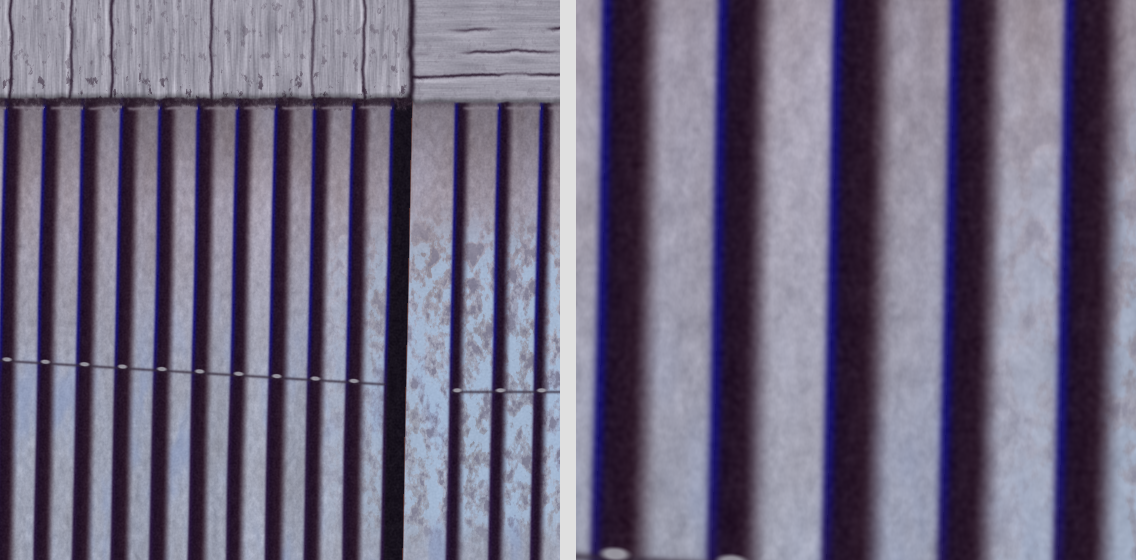
Left: the whole. Right: its middle third, enlarged.
Give the GLSL for this texture, as a Shadertoy shader.

```glsl
// Weathered wooden beam above a leaning row of worn metal slats with a thin cross rod.

vec2 hash2(vec2 p) {
    vec3 q = fract(p.xyx * vec3(0.1031, 0.103, 0.0973));
    q += dot(q, q.yzx + 33.33);
    return fract((q.xx + q.yz) * q.zy);
}

float gradientNoise(vec2 p) {
    vec2 i = floor(p), f = p - i, u = f * f * (3.0 - 2.0 * f), o = vec2(0, 1);
    float a = dot(hash2(i) * 2.0 - 1.0, f);
    float b = dot(hash2(i + o.yx) * 2.0 - 1.0, f - o.yx);
    float c = dot(hash2(i + o) * 2.0 - 1.0, f - o);
    float d = dot(hash2(i + 1.0) * 2.0 - 1.0, f - 1.0);
    return mix(mix(a, b, u.x), mix(c, d, u.x), u.y);
}

float fbm(vec2 p) {
    float sum = 0.0, amp = 1.0;
    for (int i = 0; i < 4; i++) {
        sum += amp * gradientNoise(p);
        p = p * 2.03 + 17.3;
        amp *= 0.55;
    }
    return sum;
}

// Soft line of half width w at signed distance d
float stroke(float d, float w) {
    return exp(-d * d / (w * w));
}

vec3 slats(vec2 p) {
    // Lean to the left going down, with slightly uneven spacing
    float x = p.x + 0.021 * (0.81 - p.y) + 0.003 * gradientNoise(vec2(p.x * 15.0, p.y * 3.0));
    bool right = x > 0.735;
    bool wide = right && x < 0.816;
    bool gap = !right && x > 0.6994;
    float pitch = right ? 0.0755 : 0.0689;
    float t = (x - (right ? 0.816 : 0.0104)) / pitch;
    float cell = floor(t), f = t - cell;
    float vary = hash2(vec2(cell + 20.0, right ? 7.0 : 3.0)).x;
    float edge = min(f, 1.0 - f) * pitch;
    float lit = smoothstep(right ? 0.13 : 0.25, right ? 0.36 : 0.52, f + 0.06 * (vary - 0.5));
    if (wide) { lit = smoothstep(0.735, 0.738, x); edge = 0.816 - x; }
    if (gap) { lit = 0.0; edge = x - 0.6994; }

    // Metal face: warm at the top, cooler below
    float grain = fbm(p * vec2(95.0, 60.0));
    float cloud = fbm(p * vec2(16.0, 5.0) + cell * 3.1);
    vec3 face = mix(vec3(0.62, 0.64, 0.71), vec3(0.62, 0.58, 0.63), smoothstep(0.2, 0.8, p.y));
    face += 0.08 * grain + vec3(0.06, 0.08, 0.11) * cloud + 0.06 * (vary - 0.4);
    face = mix(face, vec3(0.48, 0.54, 0.69), 0.5 * smoothstep(0.0, 0.5, cloud) * smoothstep(0.5, 0.25, p.y));
    face *= 1.0 - 0.22 * smoothstep(0.62, 0.83, p.y);

    // Flaking pale blue paint, heaviest toward the right
    float zone = smoothstep(0.5, 0.8, p.x) * smoothstep(0.66, 0.5, p.y) * smoothstep(0.0, 0.1, p.y);
    float flake = fbm(p * vec2(42.0, 30.0) + 5.0) + 0.35 * grain;
    face = mix(face, vec3(0.65, 0.74, 0.85), 0.8 * zone * smoothstep(-0.12, 0.16, flake));
    face = mix(face, vec3(0.46, 0.45, 0.54), 0.7 * zone * smoothstep(0.1, 0.4, -flake));

    // Shadowed recess, then the edge line
    vec3 dark = gap ? vec3(0.09, 0.07, 0.11) : mix(vec3(0.11, 0.06, 0.15), vec3(0.19, 0.11, 0.16), f * 2.5);
    vec3 col = mix(dark + 0.03 * grain, face, lit);
    vec3 rim = mix(vec3(0.16, 0.09, 0.23), vec3(0.09, 0.07, 0.42), smoothstep(0.26, 0.42, p.y));
    col = mix(col, rim, 0.95 * stroke(edge, 0.0038));

    // Cross rod: dark trace on the faces, bright bead beside each edge
    float rod = p.y - (right ? 0.3 : 0.356 - 0.062 * p.x);
    float shown = (wide || gap) ? 0.0 : 1.0;
    col = mix(col, vec3(0.2, 0.16, 0.22), 0.65 * shown * stroke(rod, 0.0028));
    vec2 bead = vec2(f * pitch - 0.012, rod - 0.003);
    col = mix(col, vec3(0.66, 0.66, 0.69), 0.85 * shown * smoothstep(1.3, 0.5, length(bead / vec2(0.009, 0.004))));

    // Gritty slot and small caps under the beam
    float slot = smoothstep(0.802, 0.818, p.y + 0.015 * grain) * (right ? 0.35 : 0.85);
    col = mix(col, vec3(0.16, 0.11, 0.16) + 0.2 * max(grain, 0.0), slot);
    float cap = stroke(p.y - 0.807 - 0.004 * cloud, 0.003) * smoothstep(0.1, 0.25, f);
    return mix(col, vec3(0.55, 0.51, 0.56), 0.6 * shown * cap);
}

vec3 beam(vec2 p, float above) {
    bool right = p.x > 0.735;
    vec2 along = right ? p.yx : p;
    float grain = fbm(along * vec2(120.0, 9.0));
    float pits = fbm(p * vec2(70.0, 45.0));
    float wear = right ? 0.15 : 0.4 + 0.6 * smoothstep(0.08, 0.0, above);
    vec3 col = vec3(0.61, 0.60, 0.65) + (right ? 0.09 : 0.17) * grain;
    col += 0.05 * fbm(p * 9.0);
    col = mix(col, vec3(0.35, 0.31, 0.37), wear * smoothstep(0.18, 0.5, pits));

    // Cracks follow the grain of each board
    float bend = 0.006 * gradientNoise(along.yx * vec2(20.0, 3.0)) + 0.002 * pits;
    float cracks[6] = float[6](0.02, 0.127, 0.199, 0.378, 0.56, 0.65);
    for (int i = 0; i < 6; i++) {
        float d = right ? p.y - 0.865 - 0.041 * float(i) - 0.025 * (p.x - 0.87) : p.x - cracks[i];
        float strength = right && i > 2 ? 0.0 : 0.55 + 0.4 * hash2(vec2(i, 4.0)).x;
        strength *= right ? smoothstep(-0.3, 0.1, gradientNoise(vec2(p.x * 9.0, float(i) * 5.3))) : 1.0;
        col = mix(col, vec3(0.17, 0.11, 0.18), strength * stroke(d + bend, 0.003));
        col += 0.08 * strength * stroke(d + bend + 0.007, 0.004);
    }
    col = mix(col, vec3(0.13, 0.08, 0.14), 0.9 * stroke(p.x - 0.735 + 0.01 * gradientNoise(p.yy * 25.0), 0.006));
    return col * mix(0.65, 1.0, smoothstep(0.0, 0.012, above));
}

void mainImage(out vec4 fragColor, in vec2 fragCoord) {
    vec2 p = fragCoord / iResolution.xy;
    float aa = 1.5 / iResolution.y;
    float bottom = mix(0.825, 0.817, smoothstep(0.73, 0.74, p.x)) + 0.005 * fbm(vec2(p.x * 30.0, 2.0));
    float above = p.y - bottom;
    vec3 col = mix(slats(p), beam(p, above), smoothstep(-aa, aa, above));
    col += 0.04 * gradientNoise(p * 240.0);
    fragColor = vec4(clamp(col, 0.0, 1.0), 1.0);
}
```
